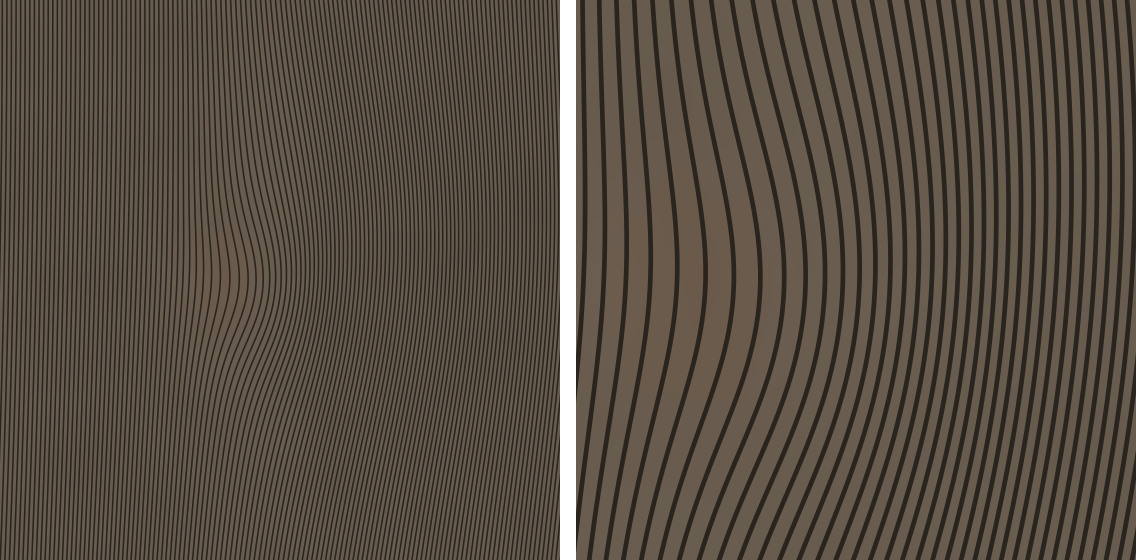
Left: the whole. Right: its middle third, enlarged.
A Shadertoy shader for this pattern:

```glsl
const float LINE_COUNT = 122.0;
const float LINE_WIDTH = 0.0028;
const vec3 GROUND = vec3(0.405, 0.362, 0.308);
const vec3 INK = vec3(0.160, 0.140, 0.112);
const vec3 WARM_TINT = vec3(0.018, -0.004, -0.006);

// Broad swell: steep on its left flank, long on its right
const vec2 SWELL_CENTER = vec2(0.58, 0.53);
const float SWELL_LEFT = 0.17;
const float SWELL_RIGHT = 0.40;
const float SWELL_HEIGHT = 0.38;
const float SWELL_PUSH = 0.075;

// Tight bulge that opens the widest gaps
const vec2 BULGE_CENTER = vec2(0.46, 0.48);
const vec2 BULGE_SIZE = vec2(0.10, 0.14);
const float BULGE_PUSH = 0.026;

const float BOTTOM_DRIFT = -0.040;
const float GRAIN_SCALE = 9.0;
const float GRAIN_AMOUNT = 0.012;

float bell(vec2 p) {
    return exp(-dot(p, p));
}

vec2 hashGradient(vec2 cell) {
    float h = fract(sin(dot(cell, vec2(127.1, 311.7))) * 43758.5);
    float angle = 6.28319 * h;
    return vec2(cos(angle), sin(angle));
}

float gradientNoise(vec2 p) {
    vec2 i = floor(p);
    vec2 f = p - i;
    vec2 s = f * f * f * (f * (f * 6.0 - 15.0) + 10.0);
    float a = dot(hashGradient(i), f);
    float b = dot(hashGradient(i + vec2(1, 0)), f - vec2(1, 0));
    float c = dot(hashGradient(i + vec2(0, 1)), f - vec2(0, 1));
    float d = dot(hashGradient(i + vec2(1, 1)), f - vec2(1, 1));
    return mix(mix(a, b, s.x), mix(c, d, s.x), s.y);
}

// Sideways displacement of the lines
float sidewaysShift(vec2 p) {
    vec2 fromSwell = p - SWELL_CENTER;
    float reach = fromSwell.x < 0.0 ? SWELL_LEFT : SWELL_RIGHT;
    float swell = SWELL_PUSH * bell(fromSwell / vec2(reach, SWELL_HEIGHT));
    float bulge = BULGE_PUSH * bell((p - BULGE_CENTER) / BULGE_SIZE);
    float depth = 1.0 - p.y;
    float drift = BOTTOM_DRIFT * depth * depth
                * mix(0.5, 1.0, smoothstep(0.0, 0.4, p.x));
    return swell + bulge + drift;
}

void mainImage(out vec4 fragColor, in vec2 fragCoord) {
    vec2 p = fragCoord / iResolution.xy;
    float pixel = 1.0 / iResolution.y;

    // Distance to the nearest line, corrected for the local spacing
    float phase = LINE_COUNT * (p.x - sidewaysShift(p));
    float slope = length(vec2(dFdx(phase), dFdy(phase))) / pixel;
    float dist = abs(fract(phase) - 0.5) / max(slope, 1.0);
    float line = clamp((0.5 * LINE_WIDTH - dist) / pixel + 0.5, 0.0, 1.0);

    // Ground with faint grain and warmth in the widest gaps
    vec3 ground = GROUND + GRAIN_AMOUNT * gradientNoise(p * GRAIN_SCALE);
    ground += WARM_TINT * bell((p - vec2(0.40, 0.49)) / vec2(0.07, 0.10));

    fragColor = vec4(mix(ground, INK, line), 1.0);
}
```
